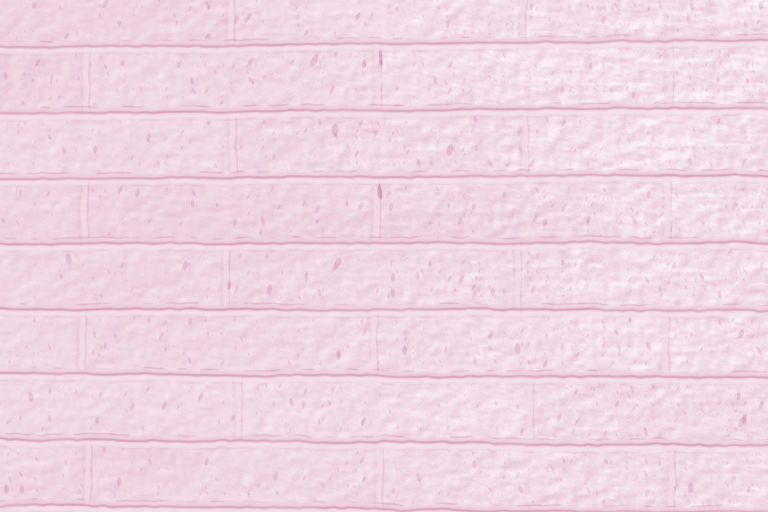
Write a WebGL 1 fragment shader that draws this texture.

```glsl
precision highp float;
// Pink painted brick wall in running bond, with pitted glossy paint.

uniform vec2 u_resolution;

float hash(vec2 p) {
    vec3 q = fract(vec3(p.xyx) * 0.1031);
    q += dot(q, q.yzx + 33.33);
    return fract((q.x + q.y) * q.z);
}

float noise(vec2 p) {
    vec2 i = floor(p), f = fract(p);
    f = f * f * (3.0 - 2.0 * f);
    return mix(mix(hash(i), hash(i + vec2(1.0, 0.0)), f.x),
               mix(hash(i + vec2(0.0, 1.0)), hash(i + 1.0), f.x), f.y);
}

// Relief of the brushed paint
float relief(vec2 p) {
    float sum = 0.0, weight = 0.5;
    for (int k = 0; k < 4; k++) {
        sum += weight * noise(p);
        p = p * 2.03 + 17.3;
        weight *= 0.58;
    }
    return sum;
}

// Soft line of a given half width around zero
float line(float d, float halfWidth, float blur) {
    return 1.0 - smoothstep(halfWidth - blur, halfWidth + blur, abs(d));
}

// Small upright pits, one at most in each cell
float pits(vec2 p, float scale, float density, float pixel) {
    vec2 q = p * scale, cell = floor(q);
    float seed = hash(cell + scale);
    vec2 centre = 0.3 + 0.4 * vec2(hash(cell + 31.7), hash(cell + 73.1));
    vec2 d = fract(q) - centre;
    d.x += d.y * (seed * 13.0 - floor(seed * 13.0) - 0.5);
    float radius = 0.07 + 0.13 * hash(cell + 57.9);
    float dist = length(d * vec2(1.3, 0.65)) - radius;
    float blur = 0.8 * pixel * scale;
    return step(seed, density) * (1.0 - smoothstep(-blur, blur, dist));
}

void main() {
    float pixel = 1.0 / u_resolution.y;
    vec2 p = gl_FragCoord.xy * pixel;
    float across = gl_FragCoord.x / u_resolution.x;
    float blur = max(0.002, 0.8 * pixel);

    // Courses counted from the top, spreading slightly to the right
    float pitch = 0.1275 + 0.003 * p.x;
    float wobble = 0.005 * (noise(p * vec2(14.0, 7.0)) - 0.5)
                 + 0.003 * (noise(p * vec2(60.0, 7.0)) - 0.5);
    float course = (1.0 - p.y - 0.094 + 0.0107 * p.x + wobble) / pitch;
    float row = floor(course);
    float dy = (fract(course + 0.5) - 0.5) * pitch;

    // Upright joints, staggered by half a brick
    float start = 0.175 + 0.28 * mod(row, 2.0) + 0.03 * (hash(vec2(row, 5.0)) - 0.5);
    float column = (p.x - start + 0.004 * (noise(p * 35.0) - 0.5)) / 0.57;
    float dx = (fract(column + 0.5) - 0.5) * 0.57;
    float brick = hash(vec2(floor(column) + 9.0, row + 20.0));

    // Lit side, brick tone and embossed paint
    float gloss = smoothstep(0.1, 1.0, across) * (0.65 + 0.35 * p.y);
    float tone = 0.72 + 0.17 * gloss + 0.08 * (brick - 0.5);
    tone += 0.12 * (noise(p * vec2(4.0, 9.0)) - 0.5);
    vec2 grain = p * vec2(42.0, 60.0);
    float slope = relief(grain) - relief(grain + vec2(0.35, -0.45));
    tone += slope * (0.5 + 0.45 * gloss);

    // Glossy streaks along the brick
    float streak = noise(p * vec2(16.0, 110.0) + 40.0);
    tone += 0.22 * gloss * smoothstep(0.62, 0.9, streak);

    // Pits, denser toward the glossy side
    float face = smoothstep(0.012, 0.02, abs(dy));
    float density = 0.14 + 0.16 * gloss;
    float pitting = 0.55 * pits(p, 36.0, density, pixel);
    pitting += 0.45 * pits(p + 3.7, 62.0, density, pixel);
    pitting += 0.7 * pits(p + 8.1, 23.0, 0.05, pixel);
    tone -= 0.75 * pitting * face;

    // Upright joint: shaded side, pale mortar, dark edge
    tone -= 0.16 * line(dx + 0.008, 0.003, 0.004);
    tone = mix(tone, 0.83, 0.7 * line(dx, 0.005, blur));
    tone -= 0.42 * line(dx - 0.007, 0.0015, blur) * (0.6 + 0.4 * noise(p * 50.0));

    // Occasional deep hollow at the top of an upright joint
    float hollowSeed = hash(vec2(floor(column + 0.5) + 3.0, row + 41.0));
    vec2 hollow = vec2(dx - 0.005 + 0.006 * (noise(p * 60.0) - 0.5), (dy - 0.027) * 0.3);
    tone -= 0.9 * step(0.82, hollowSeed) * (1.0 - smoothstep(0.003, 0.006, length(hollow)));

    // Bed joint: mortar, chipped lower brick edge, dark groove, lit lip
    float chips = smoothstep(0.4, 0.7, noise(p * vec2(45.0, 20.0) + 12.0));
    tone = mix(tone, 0.76, 0.75 * line(dy - 0.002, 0.011, 0.004));
    tone -= 0.55 * chips * line(dy + 0.011, 0.0015, blur);
    tone -= 0.2 * line(dy + 0.003, 0.004, 0.005);
    tone -= (0.55 + 0.3 * noise(p * vec2(9.0, 5.0))) * line(dy, 0.0022, blur);
    tone += 0.15 * line(dy - 0.008, 0.003, 0.003);
    tone -= 0.22 * line(dy - 0.015, 0.0012, blur) * (1.0 - chips);

    vec3 shadowPink = vec3(0.88, 0.68, 0.77);
    vec3 palePink = vec3(0.96, 0.89, 0.93);
    gl_FragColor = vec4(mix(shadowPink, palePink, clamp(tone, -0.4, 1.25)), 1.0);
}
```
